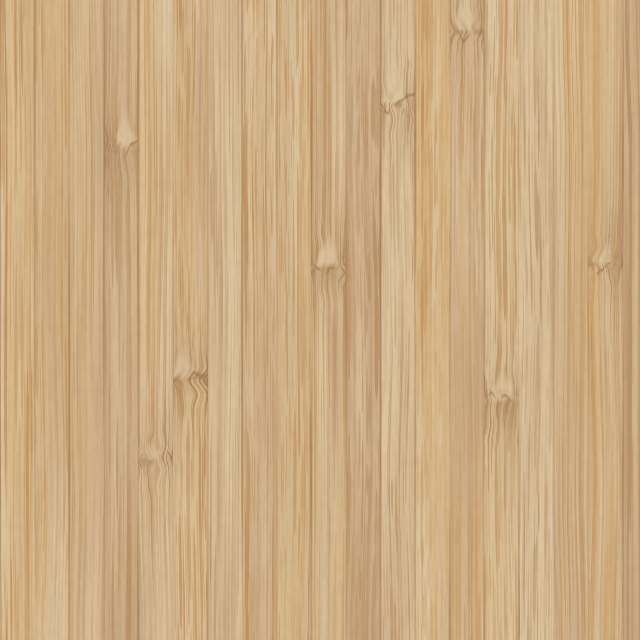
Give the GLSL for this texture, as a Shadertoy shader.

```glsl
// Laminated bamboo board: narrow upright strips, each with its own tone,
// filled with tapered fibre streaks. Some strips carry a ragged node, where
// fibres bend around a pale fleck and dark wisps gather.

#define STRIPS 18.5
#define NODE_CHANCE 0.6
#define FIBRES 7.0
#define FINE_FIBRES 12.0
#define FIBRE_STRENGTH 0.92
#define FINE_STRENGTH 0.58
#define SEAM_STRENGTH 0.6
#define PALE vec3(0.865, 0.770, 0.625)
#define TAN vec3(0.775, 0.650, 0.505)
#define HONEY vec3(0.835, 0.690, 0.480)
#define ORANGE vec3(0.745, 0.545, 0.320)
#define BROWN vec3(0.600, 0.440, 0.290)

float hash(vec2 p) {
    vec3 q = fract(p.xyx * 0.1031);
    q += dot(q, q.yzx + 33.33);
    return fract((q.x + q.y) * q.z);
}

float noise(vec2 p) {
    vec2 cell = floor(p), f = fract(p);
    f = f * f * (3.0 - 2.0 * f);
    float low = mix(hash(cell), hash(cell + vec2(1, 0)), f.x);
    float high = mix(hash(cell + vec2(0, 1)), hash(cell + vec2(1, 1)), f.x);
    return mix(low, high, f.y);
}

// Coverage of upright fibres that swell and taper along their length
float streaks(vec2 p, float count, float frequency, float seed, float pixel) {
    float x = p.x * count;
    float soft = max(0.08, 0.5 * pixel * count * STRIPS);
    float cover = 0.0;
    for (int i = -1; i <= 1; i++) {
        float column = floor(x) + float(i);
        float r = hash(vec2(column, seed));
        float along = noise(vec2(column * 7.0 + seed, p.y * frequency + r * 40.0));
        float taper = smoothstep(0.25, 0.75, along);
        float halfWidth = mix(0.12, 0.40, hash(vec2(column, seed + 9.0))) * taper;
        float offset = abs(x - column - 0.1 - 0.8 * r);
        float line = 1.0 - smoothstep(halfWidth - soft, halfWidth + soft, offset);
        float depth = mix(0.45, 1.0, hash(vec2(column, seed + 4.0)));
        cover = max(cover, line * depth * smoothstep(0.0, 0.4, taper));
    }
    return cover;
}

void mainImage(out vec4 fragColor, in vec2 fragCoord) {
    vec2 uv = fragCoord / iResolution.y;
    float pixel = 1.0 / iResolution.y;
    float strip = floor(uv.x * STRIPS);
    float across = fract(uv.x * STRIPS);
    float seed = strip * 17.0 + 3.0;
    float tone = hash(vec2(seed, 1.0));
    float warmth = hash(vec2(seed, 2.0));
    float dashed = hash(vec2(seed, 3.0));

    // Node position and the region it disturbs
    float hasNode = step(hash(vec2(seed, 4.0)), NODE_CHANCE);
    float d = uv.y - mix(0.03, 0.97, hash(vec2(seed, 5.0)));
    float near = hasNode * exp(-abs(d) / 0.03);
    float reach = hasNode * exp(-abs(d) / 0.09);

    // Fibres drift slowly and bend irregularly at the node
    float drift = 0.12 * (noise(vec2(seed, uv.y * 4.0)) - 0.5);
    float bend = noise(vec2(across * 3.0 + seed, uv.y * 42.0)) - 0.5;
    float pinch = hash(vec2(seed, 7.0)) - 0.4;
    vec2 p = vec2(across + drift + near * (0.4 * bend - 0.5 * pinch * (across - 0.5)), uv.y);

    // Strip tone with broad soft bands and shading along the length
    float band = noise(vec2(p.x * 3.0 + seed, uv.y * 2.5));
    float fineBand = noise(vec2(p.x * 10.0 + seed, uv.y * 5.0));
    float patchTone = noise(vec2(seed, uv.y * 3.0 + 50.0)) - 0.5;
    float lightness = 0.08 + 0.65 * tone + 0.7 * (band - 0.5) + 0.4 * fineBand + 0.4 * patchTone;
    vec3 color = mix(TAN, PALE, clamp(lightness, 0.0, 1.0));
    float honey = smoothstep(0.2, 0.8, noise(vec2(p.x * 5.0 + seed, uv.y * 1.5 + 20.0)));
    color = mix(color, HONEY, 0.75 * warmth * honey);

    // Long or dashed orange fibres, finer tan ones, sparse brown ones
    float frequency = mix(2.0, 15.0, dashed * dashed);
    float fibre = streaks(p, FIBRES, frequency, seed, pixel);
    float fine = streaks(p, FINE_FIBRES, frequency * 1.5 + 2.0, seed + 5.0, pixel);
    float dark = streaks(p, FIBRES + 2.0, 10.0, seed + 8.0, pixel);
    vec3 fibreColor = mix(mix(TAN, BROWN, 0.5), ORANGE, 0.3 + 0.7 * warmth);
    float amount = mix(0.5, 1.0, hash(vec2(seed, 6.0)));
    float density = 0.55 + 0.45 * smoothstep(0.2, 0.7, noise(vec2(p.x * 2.0 + seed, uv.y * 3.0 + 9.0)));
    color = mix(color, fibreColor, fibre * FIBRE_STRENGTH * amount * density);
    color = mix(color, fibreColor, fine * FINE_STRENGTH * density);
    color = mix(color, BROWN, dark * (0.10 + 0.55 * reach));

    // Pale slivers left between the fibres
    float sliver = streaks(p, 5.0, frequency + 3.0, seed + 11.0, pixel);
    color = mix(color, PALE, 0.38 * sliver * smoothstep(0.35, 0.8, band));

    // Ragged pale fleck above the node, smoky shade and broken crease around it
    float ragged = noise(vec2(p.x * 5.0 + seed, uv.y * 28.0));
    float size = mix(0.035, 0.12, hash(vec2(seed, 8.0)));
    float fleckX = mix(0.3, 0.7, hash(vec2(seed, 10.0)));
    float fleckWidth = 0.32 * (1.0 - d / size) * (0.2 + 1.3 * ragged);
    float fleck = 1.0 - smoothstep(fleckWidth - 0.1, fleckWidth + 0.1, abs(p.x - fleckX));
    fleck *= hasNode * smoothstep(-0.004, 0.008, d) * (1.0 - smoothstep(0.3 * size, size, d));
    float smoke = noise(vec2(p.x * 2.5 + seed, uv.y * 14.0));
    color = mix(color, BROWN, 0.38 * smoke * reach);
    color = mix(color, PALE, 0.8 * fleck);
    float wave = 0.03 * (noise(vec2(across * 5.0 + seed, 7.0)) - 0.5);
    float crease = 1.0 - smoothstep(0.0, 0.003 + pixel, abs(d - wave));
    color = mix(color, BROWN, 0.55 * hasNode * crease * smoothstep(0.4, 0.75, ragged));
    float crumple = smoothstep(0.5, 0.8, noise(vec2(p.x * 8.0 + seed, uv.y * 80.0)));
    color = mix(color, BROWN, 0.4 * crumple * hasNode * exp(-abs(d) / 0.014));

    // Thin uneven seams between strips
    float edge = min(across, 1.0 - across) / STRIPS;
    float seam = 1.0 - smoothstep(0.0004, 0.0012 + pixel, edge);
    float seamSide = floor(uv.x * STRIPS + 0.5);
    float seamTone = noise(vec2(seamSide * 5.0, uv.y * 4.0));
    color = mix(color, BROWN, seam * SEAM_STRENGTH * seamTone);

    // Faint cloudy grain
    color *= 0.98 + 0.03 * noise(uv * vec2(260.0, 90.0));
    fragColor = vec4(color, 1.0);
}
```
